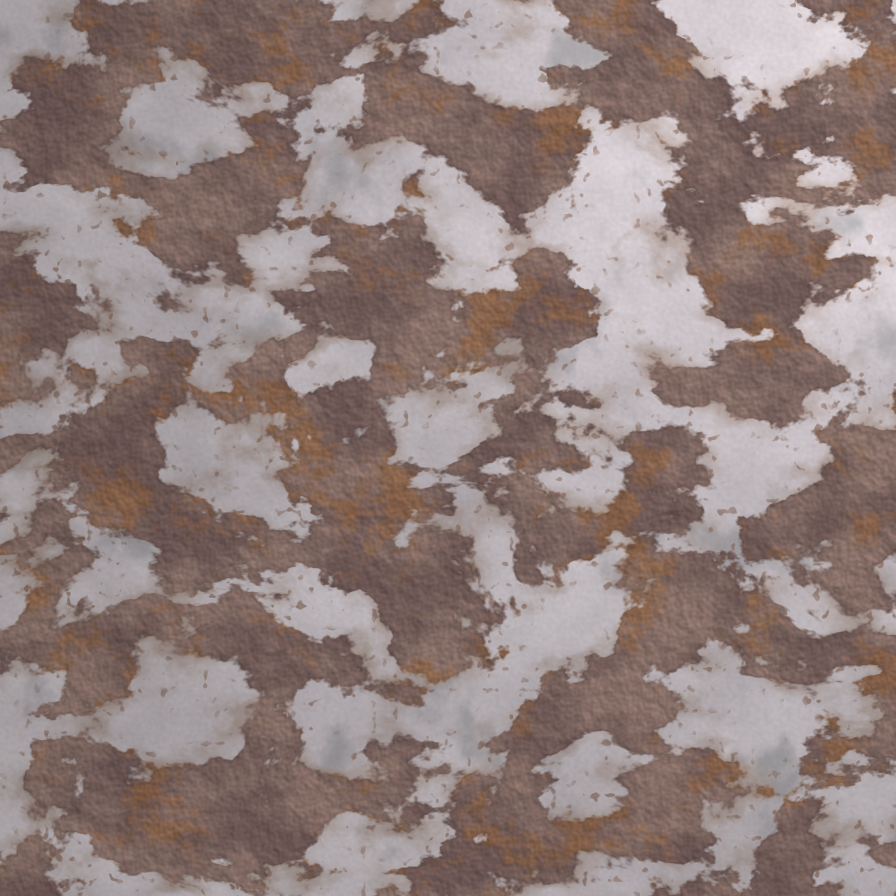
Give the GLSL for this texture, as a WebGL 1 fragment shader.

```glsl
precision highp float;
// Pale worn metal with ragged, grainy patches of brown rust, lit from the upper right.

uniform vec2 u_resolution;

vec2 hash2(vec2 cell) {
  vec3 q = fract(cell.xyx * vec3(0.1031, 0.1030, 0.0973));
  q += dot(q, q.yzx + 33.33);
  return fract((q.xx + q.yz) * q.zy);
}

float cornerSlope(vec2 cell, vec2 offset) {
  return dot(normalize(hash2(cell) - 0.5 + 1e-4), offset);
}

// Gradient noise, roughly -0.7 to 0.7
float noise(vec2 p) {
  vec2 i = floor(p), f = fract(p);
  vec2 u = f * f * f * (f * (f * 6.0 - 15.0) + 10.0);
  vec2 e = vec2(1.0, 0.0);
  float low = mix(cornerSlope(i, f), cornerSlope(i + e, f - e), u.x);
  float high = mix(cornerSlope(i + e.yx, f - e.yx), cornerSlope(i + 1.0, f - 1.0), u.x);
  return mix(low, high, u.y);
}

float fbm(vec2 p, float gain) {
  float sum = 0.0, amplitude = 1.0;
  for (int octave = 0; octave < 6; octave++) {
    sum += amplitude * noise(p);
    p = mat2(1.96, 0.40, -0.40, 1.96) * p + 17.3;
    amplitude *= gain;
  }
  return sum;
}

// Bumpy height of the corroded crust
float crust(vec2 p) {
  return noise(p * 48.0) + 0.7 * noise(p * 105.0 + 9.0) + 0.45 * noise(p * 210.0 + 31.0);
}

void main() {
  vec2 uv = gl_FragCoord.xy / u_resolution;

  // Patch layout: wide blobs, slightly dragged sideways, with frayed rims
  vec2 warp = vec2(noise(uv * 5.0 + 40.0), noise(uv * 5.0 + 70.0));
  vec2 p = uv + 0.035 * warp;
  float field = fbm(p * vec2(6.8, 9.0) + 3.7, 0.56);
  field += 0.20 * noise(p * vec2(14.0, 46.0) + 21.0) + 0.035;
  float rustMask = smoothstep(-0.06, 0.07, field);

  // Metal: cloudy greys, dark smudges and a brown stain around the rust
  float cloud = fbm(uv * vec2(7.0, 8.0) + 55.0, 0.55);
  float smudge = smoothstep(0.15, 0.65, fbm(uv * vec2(11.0, 9.0) + 91.0, 0.5));
  float grit = noise(uv * 190.0 + 5.0);
  vec3 metal = vec3(0.665, 0.640, 0.655) + 0.06 * cloud + 0.025 * grit;
  metal = mix(metal, vec3(0.47, 0.47, 0.48), 0.55 * smudge);
  float stain = smoothstep(-0.38, 0.0, field) * smoothstep(-0.25, 0.4, noise(uv * vec2(13.0, 20.0) + 12.0));
  metal = mix(metal, vec3(0.53, 0.46, 0.42), 0.65 * stain);

  // Small rust pits scattered over the metal near the patches
  float pits = smoothstep(0.30, 0.48, noise(uv * 85.0 + 63.0) + 0.25 * grit);
  metal = mix(metal, vec3(0.46, 0.36, 0.31), 0.7 * pits * smoothstep(-0.5, -0.05, field));

  // Rust: mauve to brown, with orange blooms
  float tone = fbm(uv * vec2(9.0, 11.0) + 130.0, 0.6);
  vec3 rust = mix(vec3(0.405, 0.325, 0.315), vec3(0.510, 0.420, 0.390), smoothstep(-0.5, 0.5, tone));
  float bloom = smoothstep(0.08, 0.6, fbm(uv * vec2(8.0, 10.0) + 170.0, 0.72));
  rust = mix(rust, vec3(0.53, 0.36, 0.23), 0.60 * bloom);

  // Relief from the slope toward the light
  vec2 toLight = vec2(0.0018, 0.0024);
  float relief = crust(uv) - crust(uv + toLight);
  rust *= 1.0 + clamp(0.24 * relief, -0.20, 0.24) + 0.05 * grit;
  metal *= 1.0 + 0.025 * relief;

  vec3 color = mix(metal, rust, rustMask);

  // Thin shadow along the crust rim
  float rim = smoothstep(0.0, 0.05, field) * (1.0 - smoothstep(0.05, 0.14, field));
  color *= 1.0 - 0.07 * rim;

  // Broad light with a shine that favours bare metal
  vec2 fromLamp = uv - vec2(0.93, 0.88);
  float glow = exp(-4.5 * dot(fromLamp, fromLamp));
  color *= 0.97 + 0.06 * smoothstep(0.0, 0.4, uv.x) + glow * mix(0.27, 0.05, rustMask);
  gl_FragColor = vec4(clamp(color, 0.0, 1.0), 1.0);
}
```
